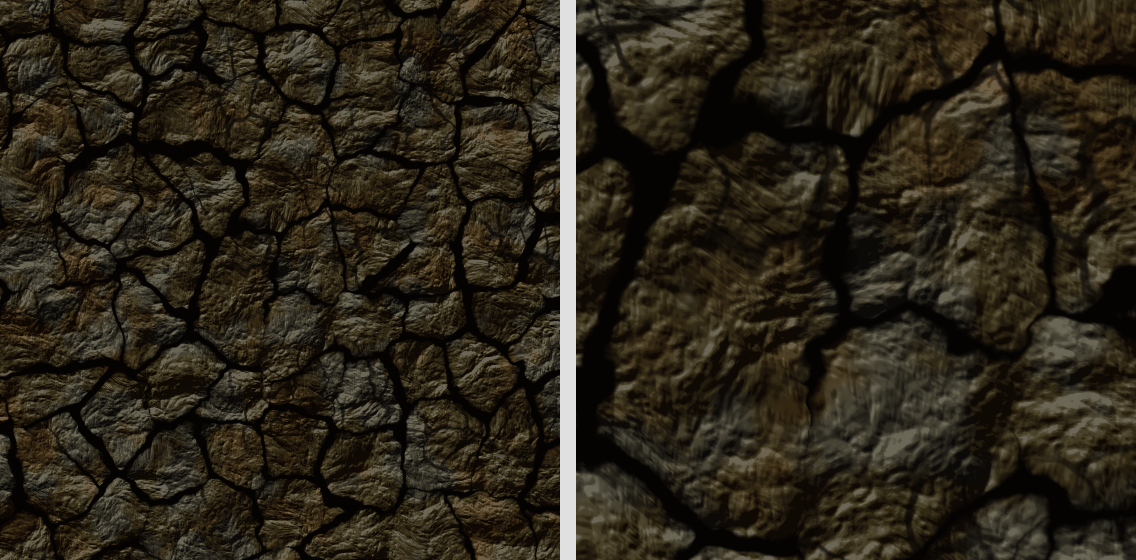
Left: the whole. Right: its middle third, enlarged.
Reproduce this texture procedurally as a Shadertoy shader.

```glsl
#define CELLS 8.5
#define CRACK_WIDTH 0.062
#define CORNER_SHARPNESS 38.0
#define VEIN_CELLS 17.0
#define RELIEF 10.0
#define RELIEF_STEP 0.003
#define BRIGHTNESS 0.50
#define GRAIN 0.24

const vec3 CRACK = vec3(0.020, 0.012, 0.006);
const vec3 SHADOW = vec3(0.060, 0.034, 0.014);
const vec3 EARTH = vec3(0.130, 0.100, 0.050);
const vec3 OCHRE = vec3(0.195, 0.162, 0.082);
const vec3 SAND = vec3(0.285, 0.253, 0.160);
const vec3 PALE = vec3(0.420, 0.400, 0.335);

float hash(vec2 p) {
    vec3 q = fract(p.xyx * 0.1031);
    q += dot(q, q.yzx + 33.33);
    return fract((q.x + q.y) * q.z);
}

vec2 hash2(vec2 p) {
    return vec2(hash(p), hash(p + 71.7));
}

float noise(vec2 p) {
    vec2 i = floor(p), f = fract(p);
    f = f * f * (3.0 - 2.0 * f);
    return mix(mix(hash(i), hash(i + vec2(1, 0)), f.x),
               mix(hash(i + vec2(0, 1)), hash(i + vec2(1, 1)), f.x), f.y);
}

float fbm(vec2 p) {
    float sum = 0.0, amp = 0.5;
    for (int i = 0; i < 4; i++) {
        sum += amp * noise(p);
        p = mat2(1.6, 1.2, -1.2, 1.6) * p + 17.3;
        amp *= 0.5;
    }
    return sum / 0.9375;
}

vec2 warp(vec2 p) {
    return vec2(fbm(p), fbm(p + 43.1)) - 0.5;
}

// Creased and chipped rock surface
float rockHeight(vec2 p) {
    p += 0.035 * vec2(noise(p * 17.0), noise(p * 17.0 + 9.2));
    p = mat2(0.95, 0.20, -0.20, 1.10) * p * 11.0;
    float sum = 0.0, amp = 0.42;
    for (int i = 0; i < 6; i++) {
        sum += amp * abs(2.0 * noise(p) - 1.0);
        p = mat2(1.6, 1.2, -1.2, 1.6) * p + 5.7;
        amp *= 0.54;
    }
    return sum;
}

// Rounded distance to cell borders; every border has its own width
float crackDistance(vec2 p, float width, float sharpness) {
    vec2 base = floor(p), nearCell = base, nearest = vec2(0);
    float best = 9.0;
    for (int y = -1; y <= 1; y++)
    for (int x = -1; x <= 1; x++) {
        vec2 cell = base + vec2(x, y);
        vec2 r = cell + 0.1 + 0.8 * hash2(cell) - p;
        if (dot(r, r) < best) {
            best = dot(r, r);
            nearest = r;
            nearCell = cell;
        }
    }
    float sum = 0.0;
    for (int y = -2; y <= 2; y++)
    for (int x = -2; x <= 2; x++) {
        if (x == 0 && y == 0) continue;
        vec2 cell = nearCell + vec2(x, y);
        vec2 r = cell + 0.1 + 0.8 * hash2(cell) - p;
        float d = dot(0.5 * (nearest + r), normalize(r - nearest));
        float edge = hash(cell + nearCell + 3.7);
        sum += exp(-sharpness * (d - width * mix(-0.6, 1.0, sqrt(edge))));
    }
    return -log(sum) / sharpness;
}

vec3 rockRamp(float v) {
    vec3 c = mix(SHADOW, EARTH, smoothstep(0.10, 0.34, v));
    c = mix(c, OCHRE, smoothstep(0.34, 0.54, v));
    c = mix(c, SAND, smoothstep(0.54, 0.78, v));
    return mix(c, PALE, smoothstep(0.78, 1.12, v));
}

void mainImage(out vec4 fragColor, in vec2 fragCoord) {
    vec2 uv = fragCoord / iResolution.y;

    // Main cracks and hairline veins
    vec2 bent = uv + 0.085 * warp(uv * 8.0) + 0.016 * warp(uv * 45.0);
    float crack = crackDistance(bent * CELLS, CRACK_WIDTH, CORNER_SHARPNESS);
    crack += 0.06 * (noise(uv * 13.0 + 4.0) - 0.5);
    float vein = crackDistance(bent * VEIN_CELLS + 31.0, 0.035, 60.0);
    float veinMask = smoothstep(0.50, 0.75, noise(uv * 9.0 + 60.0));

    // Light from the upper left
    vec2 toLight = normalize(vec2(-0.5, 0.85));
    float slope = rockHeight(uv) - rockHeight(uv + RELIEF_STEP * toLight);
    float patches = fbm(uv * 16.0 + 20.0);
    float value = BRIGHTNESS + RELIEF * slope + 0.55 * (patches - 0.5);
    value += GRAIN * (noise(uv * 240.0) - 0.5);
    value -= 0.15 * (1.0 - smoothstep(0.0, 0.08, crack));

    // Grey stone and rusty earth tints
    float grey = smoothstep(0.50, 0.66, fbm(uv * 15.0 + 80.0));
    float rust = smoothstep(0.50, 0.72, fbm(uv * 14.0 + 130.0));
    vec3 color = rockRamp(value + 0.12 * grey);
    float luma = dot(color, vec3(0.3, 0.6, 0.1));
    color = mix(color, luma * vec3(1.05, 1.01, 0.84), 0.8 * grey);
    color *= mix(vec3(1), vec3(1.04, 0.92, 0.78), rust * (1.0 - grey));

    // Carve the openings
    float veinCover = veinMask * (1.0 - smoothstep(0.0, 0.06, vein));
    color = mix(color, CRACK, 0.7 * veinCover);
    color = mix(CRACK, color, smoothstep(-0.008, 0.026, crack));
    fragColor = vec4(color, 1.0);
}
```
